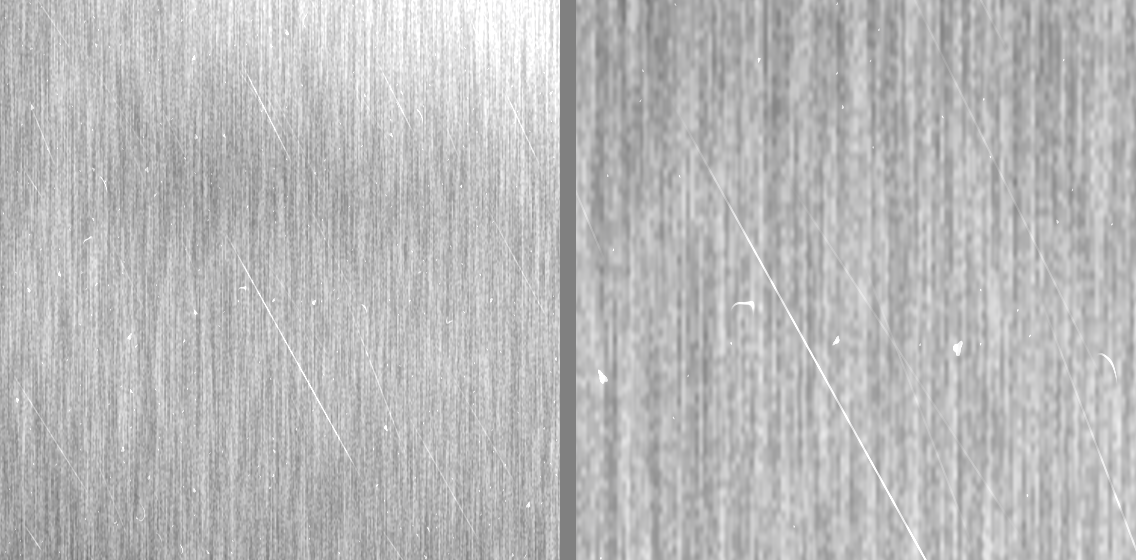
Left: the whole. Right: its middle third, enlarged.
Reproduce this texture procedurally as a Shadertoy shader.

```glsl
const float BASE_GREY = 0.718;
const float FINE_CONTRAST = 0.18;
const float MID_CONTRAST = 0.105;
const float BROAD_CONTRAST = 0.045;
const float GRIT_CONTRAST = 0.15;
const vec2 FINE_GRAIN = vec2(390.0, 15.0);     // strands across, lengths down
const vec2 MID_GRAIN = vec2(210.0, 6.0);
const vec2 BROAD_GRAIN = vec2(64.0, 3.0);
const vec2 GRIT = vec2(370.0, 190.0);
const int SCRATCH_COUNT = 36;
const int CURL_COUNT = 22;
const float SCRATCH_WIDTH = 0.0003;
const float CURL_WIDTH = 0.0003;
const float SPECK_CELLS = 44.0;
const float SPECK_CHANCE = 0.17;
const vec2 MAIN_SCRATCH_TOP = vec2(0.38, 0.625);
const vec2 MAIN_SCRATCH_END = vec2(0.665, 0.11);

float hash(vec2 p) {
    vec3 q = fract(vec3(p.xyx) * 0.1031);
    q += dot(q, q.yzx + 33.33);
    return fract((q.x + q.y) * q.z);
}

vec2 hash2(vec2 p) {
    return vec2(hash(p), hash(p + 71.7));
}

// One strand: smooth random values along a column with its own offset
float strand(float column, float y, float seed) {
    y += 9.0 * hash(vec2(column, seed));
    float row = floor(y);
    float t = smoothstep(0.0, 1.0, y - row);
    return mix(hash(vec2(column, row + seed)), hash(vec2(column, row + 1.0 + seed)), t);
}

// Brushed strands side by side, centred on zero
float brushed(vec2 p, float seed) {
    float column = floor(p.x);
    float t = smoothstep(0.0, 1.0, p.x - column);
    return mix(strand(column, p.y, seed), strand(column + 1.0, p.y, seed), t) - 0.5;
}

float glow(vec2 p, vec2 centre, vec2 size) {
    vec2 d = (p - centre) / size;
    return exp(-dot(d, d));
}

// Broad light and shade over the sheet
float sheetLight(vec2 p) {
    float light = BASE_GREY;
    light += 0.24 * glow(p, vec2(1.02, 1.05), vec2(0.38, 0.32));
    light += 0.12 * glow(p, vec2(0.55, 1.05), vec2(0.45, 0.20));
    light += 0.04 * glow(p, vec2(0.75, 0.36), vec2(0.45, 0.16));
    light += 0.03 * glow(p, vec2(0.06, 0.48), vec2(0.12, 0.35));
    light -= 0.06 * glow(p, vec2(0.38, 0.69), vec2(0.24, 0.12));
    light -= 0.03 * glow(p, vec2(0.75, 0.66), vec2(0.28, 0.10));
    light -= 0.11 * glow(p, vec2(0.0, 0.0), vec2(0.32, 0.22));
    light -= 0.05 * glow(p, vec2(0.0, 0.80), vec2(0.07, 0.30));
    light -= 0.04 * glow(p, vec2(0.8, 0.0), vec2(0.50, 0.16));
    return light;
}

float stroke(float dist, float halfWidth, float pixel) {
    return 1.0 - smoothstep(halfWidth, halfWidth + pixel, dist);
}

// Straight scratch, fading towards both ends and uneven along its length
float scratch(vec2 p, vec2 a, vec2 b, float pixel) {
    vec2 along = b - a;
    float t = clamp(dot(p - a, along) / dot(along, along), 0.0, 1.0);
    float fade = smoothstep(0.0, 0.35, t) * (1.0 - smoothstep(0.75, 1.0, t));
    float wear = 0.8 + 0.2 * sin(p.y * 160.0 + 3.0 * sin(p.y * 67.0));
    return fade * wear * stroke(length(p - a - along * t), SCRATCH_WIDTH, pixel);
}

float scratches(vec2 p, float pixel) {
    float mark = 0.36 * scratch(p, MAIN_SCRATCH_TOP, MAIN_SCRATCH_END, pixel);
    for (int i = 0; i < SCRATCH_COUNT; i++) {
        vec2 id = vec2(float(i), 5.0);
        vec2 start = hash2(id) * vec2(1.0, 1.1);
        float angle = mix(0.36, 0.60, hash(id + 13.0));
        float reach = mix(0.06, 0.38, pow(hash(id + 29.0), 1.3));
        float strength = mix(0.06, 0.27, pow(hash(id + 47.0), 2.5));
        vec2 end = start + reach * vec2(sin(angle), -cos(angle));
        mark = max(mark, strength * scratch(p, start, end, pixel));
    }
    return mark;
}

// Small wavy hooks, each a bent piece of a ring
float curls(vec2 p, float pixel) {
    float mark = 0.0;
    for (int i = 0; i < CURL_COUNT; i++) {
        vec2 id = vec2(float(i), 91.0);
        float radius = mix(0.003, 0.018, pow(hash(id + 7.0), 3.0));
        float turn = 6.2832 * hash(id + 17.0);
        vec2 d = (p - hash2(id)) * vec2(1.5, 0.8);
        d += 0.25 * radius * sin(d.yx * 2.2 / radius + turn);
        float facing = dot(d, vec2(cos(turn), sin(turn))) / max(length(d), 1e-4);
        float arc = smoothstep(0.1, 0.8, facing) * mix(0.5, 1.0, hash(id + 23.0));
        mark = max(mark, arc * stroke(abs(length(d) - radius), CURL_WIDTH, pixel));
    }
    return 0.27 * mark;
}

// Scattered bright chips, mostly tiny, tilted and uneven in outline
float specks(vec2 p, float pixel) {
    vec2 cell = floor(p * SPECK_CELLS);
    vec2 centre = (cell + 0.2 + 0.6 * hash2(cell + 3.0)) / SPECK_CELLS;
    float radius = mix(0.0002, 0.0034, pow(hash(cell + 19.0), 14.0));
    float present = step(hash(cell + 37.0), SPECK_CHANCE);
    vec2 d = p - centre;
    d.x += (hash(cell + 53.0) - 0.5) * d.y;
    d *= vec2(1.2, 0.7);
    radius *= 1.0 + 0.3 * sin(3.0 * atan(d.y, d.x + 1e-6) + cell.x);
    return 0.25 * present * stroke(length(d), radius, pixel);
}

void mainImage(out vec4 fragColor, in vec2 fragCoord) {
    vec2 p = fragCoord / iResolution.xy;
    float pixel = 1.0 / iResolution.y;
    float grey = sheetLight(p)
               + FINE_CONTRAST * brushed(p * FINE_GRAIN, 11.0)
               + MID_CONTRAST * brushed(p * MID_GRAIN, 43.0)
               + BROAD_CONTRAST * brushed(p * BROAD_GRAIN, 87.0)
               + GRIT_CONTRAST * brushed(p * GRIT, 131.0);
    grey += max(scratches(p, pixel), max(curls(p, pixel), specks(p, pixel)));
    fragColor = vec4(clamp(vec3(grey, grey, grey * 1.002), 0.0, 1.0), 1.0);
}
```
